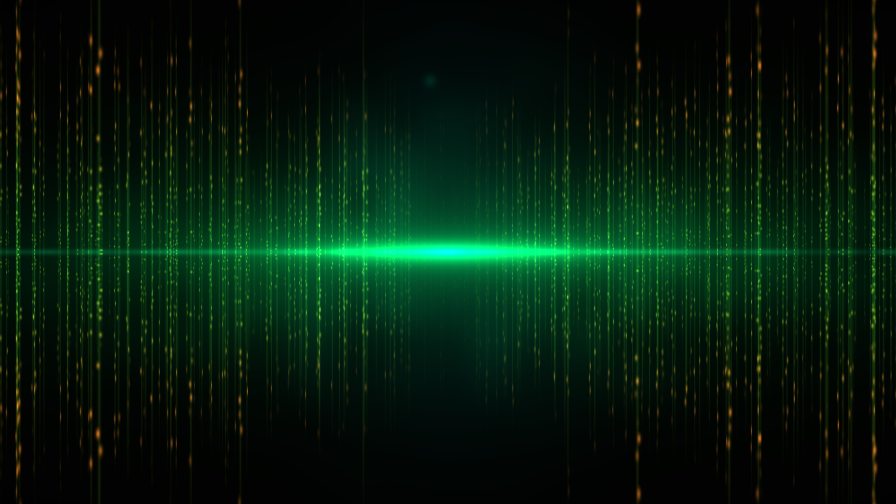
This background is drawn by a Shadertoy shader. Its source:

```glsl
// Green horizon flare with a teal heart on black, crossed by mirrored
// vertical threads of glowing dashes. Glows are Gaussian falloffs; threads
// come from hashed columns, dashes from a log scale that widens outward.

float hash(vec2 p) {
    p = fract(p * vec2(0.1031, 0.1137));
    p += dot(p, p.yx + 33.33);
    return fract((p.x + p.y) * p.x * 57.3);
}

float noise(vec2 p) {
    vec2 i = floor(p), f = fract(p);
    f = f * f * (3.0 - 2.0 * f);
    return mix(mix(hash(i), hash(i + vec2(1, 0)), f.x),
               mix(hash(i + vec2(0, 1)), hash(i + vec2(1, 1)), f.x), f.y);
}

float bell(float d, float radius) {
    return exp(-d * d / (radius * radius));
}

// One thread: dx from its axis, h above or below the horizon
vec3 thread(float dx, float h, float seed, float reach, float width, float pixel) {
    float fade = 1.0 - smoothstep(reach * 0.5, reach, h);
    float v = log(h + 0.09) * 14.0 + seed * 17.0;
    float id = floor(v);
    float lit = smoothstep(0.55, 0.9, hash(vec2(id, seed * 91.0 + 3.0)));
    float shift = (hash(vec2(id + 40.0, seed * 57.0)) - 0.5) * width * 2.0;
    float radius = max(width * (0.7 + h), pixel * 0.5);
    float dash = lit * bell(fract(v) - 0.5, 0.28) * bell(dx - shift, radius);
    float wire = bell(dx, max(width * 0.8, pixel * 0.6));
    vec3 dashColor = mix(vec3(0.42, 0.55, 0.06), vec3(0.9, 0.44, 0.12),
                         smoothstep(0.06, 0.34, h));
    vec3 wireColor = mix(vec3(0.06, 0.23, 0.05), vec3(0.12, 0.17, 0.02),
                         smoothstep(0.0, 0.4, h));
    return fade * (dashColor * dash * 0.85 + wireColor * wire * 0.65);
}

void mainImage(out vec4 fragColor, in vec2 fragCoord) {
    vec2 p = (fragCoord - 0.5 * iResolution.xy) / iResolution.y;
    float pixel = 1.0 / iResolution.y;
    float side = abs(p.x), h = abs(p.y);

    // Smoky ambient light, teal in the middle and green at the sides
    float smoke = 0.7 + 0.9 * noise(p * 5.0 + 9.0) * noise(p * 11.0 + 30.0);
    vec3 color = vec3(0.002, 0.005, 0.002);
    color += smoke * vec3(0.0, 0.065, 0.075) * bell(length(p * vec2(1.4, 0.9)), 0.34);
    color += smoke * vec3(0.003, 0.15, 0.07) * bell(h, 0.25) * bell(side, 0.72);
    color += vec3(0.004, 0.17, 0.075) * bell(h, 0.12) * bell(side, 0.72);
    color += vec3(0.0, 0.10, 0.08) * bell(length(p - vec2(-0.035, 0.34)), 0.012);

    // Fine columns, five depths, taller towards the sides
    for (int k = 0; k < 5; k++) {
        float layer = float(k);
        float pitch = 0.017 + 0.007 * layer;
        float column = floor(p.x / pitch);
        float seed = hash(vec2(column + 100.0, layer * 13.0 + 5.0));
        float tall = hash(vec2(column + 151.0, layer * 29.0 + 7.0));
        float axis = (column + 0.25 + 0.5 * seed) * pitch;
        float reach = 0.16 + 0.45 * tall * (0.5 + 0.65 * abs(axis));
        float present = step(0.25, hash(vec2(column + 73.0, layer + 61.0)))
                      * (0.12 + 0.88 * smoothstep(0.03, 0.2, abs(axis)));
        color += present * (0.3 + 0.5 * tall)
               * thread(p.x - axis, h, seed, reach, 0.0012 + 0.0003 * layer, pixel);
    }

    // Tall foreground threads, each with its own weight
    float tallAxes[14] = float[14](-0.85, -0.708, -0.692, -0.55, -0.51, -0.412,
        -0.168, 0.238, 0.376, 0.558, 0.616, 0.75, 0.80, 0.845);
    float weights[14] = float[14](0.5, 0.6, 1.0, 0.3, 0.5, 0.5,
        0.3, 0.2, 0.8, 0.7, 0.6, 0.5, 0.4, 0.8);
    for (int i = 0; i < 14; i++) {
        float seed = hash(vec2(float(i) * 7.0 + 2.0, 19.0));
        float width = 0.0014 + 0.0024 * weights[i];
        color += (0.6 + 0.4 * weights[i])
               * thread(p.x - tallAxes[i], h, seed, 0.5 + 0.3 * weights[i], width, pixel);
    }

    // Horizon line, wide halo, bright lens and cyan heart
    float ripple = 0.5 + 0.9 * noise(vec2(p.x * 24.0, 4.0));
    color += vec3(0.01, 0.24, 0.14) * bell(h, 0.006) * ripple * bell(side, 1.1);
    color += vec3(0.0, 0.23, 0.10) * bell(h, 0.045) * bell(side, 0.40);
    color += vec3(0.0, 0.60, 0.24) * bell(h, 0.020) * bell(side, 0.23);
    color += vec3(0.0, 0.18, 0.08) * bell(h, 0.010) * bell(side, 0.28);
    color += vec3(0.0, 0.0, 0.25) * bell(h, 0.011) * bell(side, 0.07);

    fragColor = vec4(clamp(color, 0.0, 1.0), 1.0);
}
```
